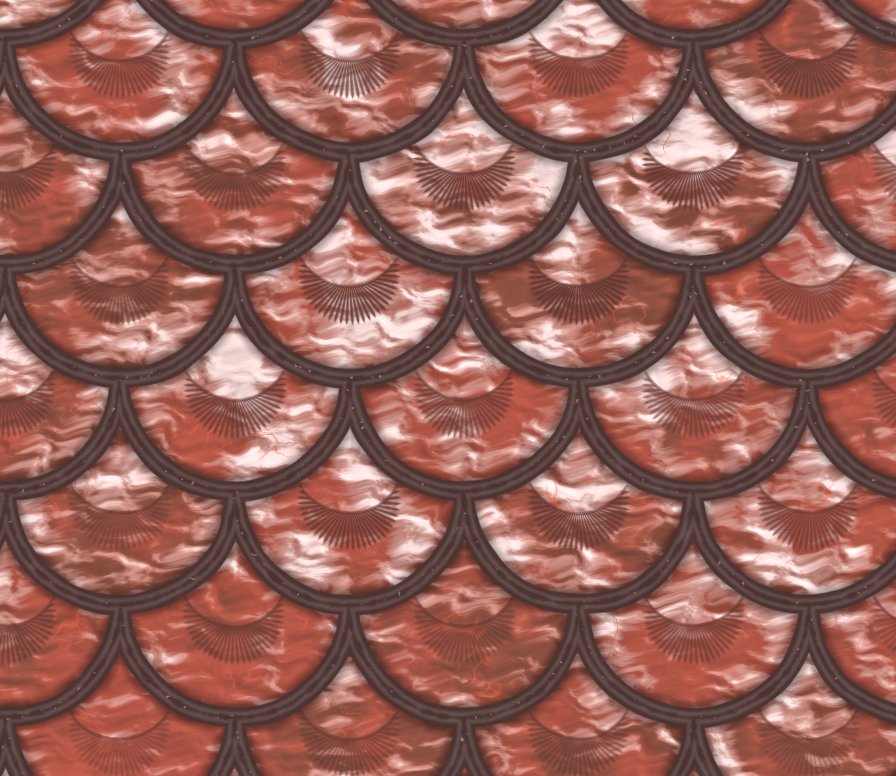
A WebGL 2 fragment shader for this pattern:

```glsl
#version 300 es
precision highp float;

uniform vec2 u_resolution;
out vec4 outColor;

const vec3 BROWN = vec3(0.56, 0.32, 0.26);
const vec3 RED = vec3(0.71, 0.34, 0.28);
const vec3 PINK = vec3(0.78, 0.54, 0.50);
const vec3 GLARE = vec3(0.97, 0.86, 0.85);
const vec3 EMBER = vec3(0.90, 0.40, 0.27);
const vec3 FAN = vec3(0.38, 0.22, 0.20);
const vec3 RIM_DARK = vec3(0.29, 0.20, 0.19);
const vec3 RIM_LIGHT = vec3(0.42, 0.33, 0.32);

vec2 hash2(vec2 p) {
  vec2 k = vec2(dot(p, vec2(127.1, 311.7)), dot(p, vec2(269.5, 183.3)));
  return fract(sin(k) * 43758.5) * 2.0 - 1.0;
}

float gradientNoise(vec2 p) {
  vec2 i = floor(p), f = fract(p);
  vec2 u = f * f * f * (f * (f * 6.0 - 15.0) + 10.0);
  vec2 e = vec2(0.0, 1.0);
  float low = mix(dot(hash2(i), f), dot(hash2(i + e.yx), f - e.yx), u.x);
  float high = mix(dot(hash2(i + e), f - e), dot(hash2(i + e.yy), f - e.yy), u.x);
  return mix(low, high, u.y);
}

float fbm(vec2 p) {
  float sum = 0.0, amp = 0.6;
  for (int i = 0; i < 4; i++) {
    sum += amp * gradientNoise(p);
    p = mat2(1.6, 1.2, -1.2, 1.6) * p;
    amp *= 0.5;
  }
  return sum;
}

// Centre of the nearest scale in a row; odd rows shift by half a period.
vec2 scaleCentre(vec2 p, float row) {
  float shift = mod(row, 2.0);
  return vec2(2.0 * floor((p.x - shift) * 0.5 + 0.5) + shift, row);
}

// Distance to the lower half of the unit circle.
float arcDistance(vec2 p) {
  return p.y < 0.0 ? abs(length(p) - 1.0) : length(vec2(abs(p.x) - 1.0, p.y));
}

float rimDistance(vec2 p, float row) {
  float d = 1e3;
  for (float i = -1.0; i < 2.0; i++) d = min(d, arcDistance(p - scaleCentre(p, row + i)));
  return d;
}

// Crescent of fine rays hanging below a disc.
float fanMask(vec2 p, float discEdge, float aa) {
  vec2 v = p - vec2(0.0, -0.08);
  float r = length(v);
  float cell = abs(fract(atan(v.x, -v.y) * 8.3) - 0.5);
  float width = 0.2 + 0.16 * smoothstep(0.5, 0.2, r);
  float soft = clamp(aa * 8.3 / max(r, 0.1), 0.06, 0.4);
  float ray = 1.0 - smoothstep(width - soft, width + soft, cell);
  float area = smoothstep(0.47, 0.42, r + 0.08 * cell) * smoothstep(-aa, aa, discEdge);
  return area * (0.3 + 0.7 * ray);
}

vec3 foilColor(vec2 p, vec2 local, vec2 id, float light, float discEdge) {
  vec2 seed = hash2(id + 4.0);
  vec2 w = p * vec2(2.6, 6.5) + seed * 19.0;
  w += 0.7 * gradientNoise(p * 4.0 + seed);
  float crease = fbm(w) - fbm(w + vec2(0.15, 0.35));
  float tone = fbm(p * 1.7 + seed * 5.0) + 0.25 * seed.x;
  vec3 color = mix(BROWN, RED, smoothstep(-0.4, 0.2, tone + 0.5 * crease));

  // Broad reflections on the disc, the lower rim and in loose patches.
  float disc = smoothstep(0.05, -0.05, discEdge);
  float rim = exp(-pow((length(local) - 0.78) * 7.0, 2.0)) * step(local.y, 0.0);
  float sheen = 1.1 * gradientNoise(p * vec2(1.9, 1.5) + seed * 11.0);
  sheen += 0.28 * disc + 0.2 * rim + 0.38 * light + 0.16 * seed.y - 0.08;
  sheen += 1.1 * crease + 0.3 * fbm(w * 1.5);
  color = mix(color, PINK, smoothstep(0.12, 0.45, sheen));
  color = mix(color, GLARE, smoothstep(0.42, 0.82, sheen));

  // Thin glowing cracks.
  float crack = abs(gradientNoise(p * 3.5 + 0.6 * fbm(p * 5.0) + seed));
  float place = smoothstep(0.05, 0.3, gradientNoise(p * 1.8 + 31.0));
  color = mix(color, EMBER, 0.6 * place * smoothstep(0.03, 0.0, crack));
  return color * (1.0 + 0.35 * crease);
}

vec3 rimColor(vec2 p, float d) {
  float grain = fbm(p * 7.0);
  float ridge = smoothstep(0.035, 0.0, abs(d - 0.035 + 0.03 * grain));
  vec3 color = mix(RIM_DARK, RIM_LIGHT, clamp(0.75 * ridge + 0.5 * grain, 0.0, 1.0));
  float speck = smoothstep(0.25, 0.5, gradientNoise(p * 24.0));
  return color + 0.25 * speck * smoothstep(0.03, 0.01, d);
}

void main() {
  vec2 uv = gl_FragCoord.xy / u_resolution.x;
  float aa = 7.9 / u_resolution.x;
  vec2 p = uv * vec2(7.81, 7.92) - vec2(1.045, 0.515);
  p += 0.025 * vec2(gradientNoise(p * 1.6), gradientNoise(p * 1.6 + 40.0));

  // Upper rows overlap the ones below.
  float row = floor(p.y) + 1.0;
  vec2 centre = scaleCentre(p, row);
  if (length(p - centre) > 1.0) centre = scaleCentre(p, row - 1.0);
  vec2 local = p - centre;

  float light = exp(-5.0 * dot(uv - vec2(0.53, 0.62), uv - vec2(0.53, 0.62)));
  float discEdge = length(local - vec2(0.0, 0.30)) - 0.49;
  vec3 color = foilColor(p, local, centre, light, discEdge);

  float fanStrength = 0.5 + 0.3 * light + 0.15 * hash2(centre).x;
  color = mix(color, FAN, fanStrength * fanMask(local, discEdge, aa));
  float lip = smoothstep(0.022, 0.006, abs(discEdge)) * smoothstep(0.46, 0.38, abs(local.x));
  color = mix(color, FAN, 0.55 * lip);

  // Soft shadow beside the raised rim.
  float d = rimDistance(p, row);
  color *= mix(0.62, 1.0, smoothstep(0.07, 0.19, d));
  float halfWidth = 0.088 + 0.015 * gradientNoise(p * 3.0);
  color = mix(rimColor(p, d), color, smoothstep(halfWidth - aa, halfWidth + aa, d));
  outColor = vec4(color, 1.0);
}
```
